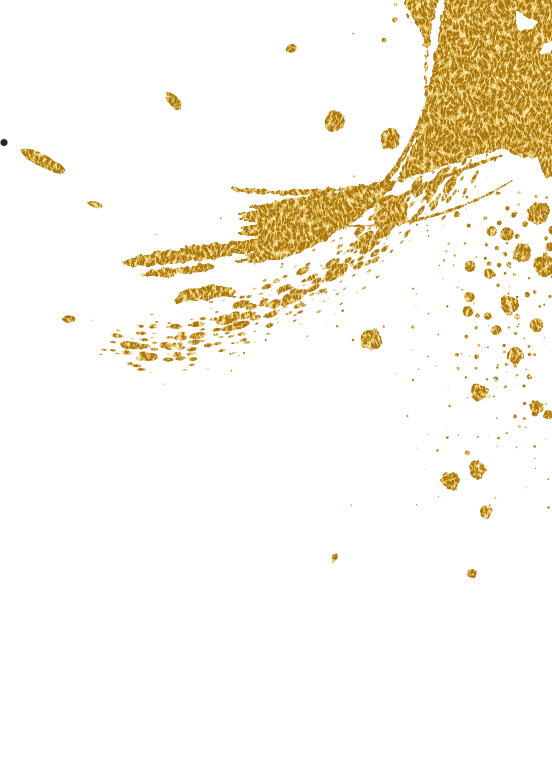
Reproduce this background procedurally as a Shadertoy shader.

```glsl
// Gold foil paint splash on white: a heavy mass sweeps into a wedge, fine
// strands and a curved spray. Shapes are distance functions, droplets are
// jittered cells, and the foil grain is stretched cellular noise.

const float WIDTH = 5.5;                  // canvas width in units, y down
const vec2 SWIRL_CENTER = vec2(1.6, .1);  // centre of the curved spray
const float SWIRL_RADIUS = 3.1;
const float ROUGHNESS = .045;             // raggedness of the edges
const vec2 GRAIN = vec2(28, 15);          // foil grain frequency
const vec3 PAPER = vec3(1);
const vec3 GOLD_DARK = vec3(.66, .46, .06);
const vec3 GOLD_MID = vec3(.86, .7, .29);
const vec3 GOLD_LIGHT = vec3(.97, .89, .64);
const vec3 INK = vec3(.16, .13, .1);

// Main blots: centre and radius
const vec3 BLOTS[16] = vec3[16](
    vec3(3.33, 1.21, .1), vec3(3.89, 1.39, .1), vec3(3.9, 2.1, .16),
    vec3(5.37, 2.12, .11), vec3(5.2, 2.52, .09), vec3(5.42, 2.65, .1),
    vec3(5.07, 3.04, .09), vec3(3.7, 3.38, .1), vec3(5.14, 3.54, .08),
    vec3(4.77, 3.91, .08), vec3(5.35, 4.06, .06), vec3(4.75, 4.68, .08),
    vec3(4.49, 4.79, .085), vec3(4.83, 5.1, .06), vec3(4.7, 5.72, .045),
    vec3(3.33, 5.56, .03));

vec3 hash3(vec2 p) {
    vec3 q = fract(p.xyx * vec3(.1031, .103, .0973));
    q += dot(q, q.yxz + 33.33);
    return fract((q.xxy + q.yzz) * q.zyx);
}

// Distance to the nearest jittered cell point
float cellular(vec2 p) {
    float d = 2.0;
    for (int k = 0; k < 9; k++) {
        vec2 cell = floor(p) + vec2(k % 3 - 1, k / 3 - 1);
        d = min(d, length(p - cell - hash3(cell).xy));
    }
    return d;
}

// Scattered droplets; a higher density gives more and larger ones
float droplets(vec2 p, vec2 size, float density, float seed) {
    vec2 g = p / size;
    float d = 1.0;
    for (int k = 0; k < 9; k++) {
        vec2 cell = floor(g) + vec2(k % 3 - 1, k / 3 - 1);
        vec3 h = hash3(cell + seed);
        float radius = .5 * (density - h.z);
        if (radius > .03)
            d = min(d, (length(g - cell - .2 - .6 * h.xy) - radius) * size.y);
    }
    return d;
}

// Tapered stroke from ends.xy to ends.zw, bowed sideways
float stroke(vec2 p, vec4 ends, float bow, float width) {
    vec2 span = ends.zw - ends.xy, dir = normalize(span), q = p - ends.xy;
    float len = length(span), along = dot(q, dir);
    float t = clamp(along / len, 0.0, 1.0), arch = 4.0 * t * (1.0 - t);
    float side = dot(q, vec2(-dir.y, dir.x)) - bow * arch;
    return length(vec2(side, along - t * len)) - width * (.25 + .75 * sqrt(arch));
}

float bump(float x, float width) {
    return exp(-x * x / (width * width));
}

// Heavy mass with splits on its left and small holes
float massShape(vec2 p) {
    float left = 4.02 + .22 * smoothstep(0.0, .5, p.y) - .3 * pow(max(p.y - .8, 0.0), 2.0);
    float bottom = 1.47 + .33 * max(5.0 - p.x, 0.0)
        + .09 * smoothstep(5.0, 5.2, p.x) + .2 * smoothstep(5.34, 5.44, p.x);
    float gaps = stroke(p, vec4(4.43, -.15, 4.26, .85), .02, .04);
    gaps = min(gaps, stroke(p, vec4(4.06, .1, 4.27, .6), 0.0, .03));
    gaps = min(gaps, stroke(p, vec4(5.15, .12, 5.36, .22), .08, .07));
    gaps = min(gaps, stroke(p, vec4(5.4, .52, 5.55, .42), 0.0, .05));
    return max(max(left - p.x, p.y - bottom), -gaps);
}

// Wedge with a frayed left end, and its long fingers
float wedgeShape(vec2 p) {
    float x = p.x - 2.4;
    float left = .05 + .07 * sin(p.y * 43.0) + .05 * sin(p.y * 91.0);
    float d = max(max(2.08 - .19 * x - p.y, p.y - 2.62 + .33 * x * x), left - x);
    d = min(d, stroke(p, vec4(1.25, 2.62, 2.75, 2.42), 0.0, .07));
    d = min(d, stroke(p, vec4(1.44, 2.74, 2.12, 2.66), 0.0, .04));
    d = min(d, stroke(p, vec4(1.75, 2.99, 2.32, 2.91), -.03, .065));
    return min(d, stroke(p, vec4(2.3, 1.88, 3.75, 1.85), .05, .022));
}

// Thin strands by the mass, and flung dashes on the left
float strandShape(vec2 p) {
    float d = stroke(p, vec4(4.2, 1.15, 3.35, 2.22), -.13, .025);
    d = min(d, stroke(p, vec4(5, 1.55, 3.75, 2.08), .03, .02));
    d = min(d, stroke(p, vec4(5.1, 1.8, 3.45, 2.25), -.13, .012));
    d = min(d, stroke(p, vec4(.22, 1.5, .64, 1.71), 0.0, .06));
    d = min(d, stroke(p, vec4(1.67, .93, 1.79, 1.08), 0.0, .05));
    d = min(d, stroke(p, vec4(.88, 2.02, 1.01, 2.06), 0.0, .03));
    d = min(d, stroke(p, vec4(2.86, .5, 2.95, .46), 0.0, .04));
    return min(d, stroke(p, vec4(.63, 3.18, .75, 3.18), 0.0, .035));
}

// Curved spray, round drops on the right and fine specks
float sprayShape(vec2 p) {
    vec2 c = p - SWIRL_CENTER;
    float a = atan(c.x, c.y), r = length(c);
    vec2 arc = vec2(a * SWIRL_RADIUS, r);
    r -= SWIRL_RADIUS + .25 - .25 * smoothstep(-.1, .4, a) + .3 * smoothstep(.85, 1.15, a);
    float reach = smoothstep(-.3, 0.0, a) * (1.0 - smoothstep(1.0, 1.3, a));
    float d = droplets(arc, vec2(.24, .1), 1.25 * reach * bump(r, .2), 3.0);
    d = min(d, droplets(arc, vec2(.12, .055), reach * bump(r - .03, .3), 17.0));
    float right = smoothstep(3.6, 5.1, p.x) * smoothstep(1.7, 2.1, p.y) * (1.0 - smoothstep(3.2, 6.0, p.y));
    d = min(d, droplets(p, vec2(.2), .68 * right, 29.0));
    d = min(d, droplets(p, vec2(.1), .55 * right, 41.0));
    float specks = .6 * bump(length(p - vec2(3.9, .25)), .35)
        + .17 * bump(p.y - 2.9, 2.2) * smoothstep(.2, 3.2, p.x);
    return min(d, droplets(p, vec2(.15), specks, 53.0));
}

void mainImage(out vec4 fragColor, in vec2 fragCoord) {
    float px = WIDTH / iResolution.x;
    vec2 p = vec2(fragCoord.x, iResolution.y - fragCoord.y) * px;
    // Join the parts with ragged edges
    float rough = ROUGHNESS * (cellular(p * 9.0) + .5 * cellular(p * 23.0) - .7);
    float d = min(massShape(p), wedgeShape(p)) + rough;
    d = min(d, min(strandShape(p) + .3 * rough, sprayShape(p) + .2 * rough));
    for (int i = 0; i < 16; i++)
        d = min(d, length(p - BLOTS[i].xy) - BLOTS[i].z + .9 * rough);
    // Crinkled foil, darker along the rim
    vec2 foil = GRAIN * (p + .02 * sin(p.yx * vec2(17, 23) + 2.0 * sin(p * 9.0)));
    float tone = .55 * cellular(foil) + .45 * cellular(foil * 2.1 + 7.0);
    tone -= .05 * smoothstep(-.04, 0.0, d);
    vec3 gold = mix(GOLD_DARK, GOLD_MID, smoothstep(.3, .5, tone));
    gold = mix(gold, GOLD_LIGHT, smoothstep(.48, .68, tone));
    vec3 color = mix(gold, PAPER, smoothstep(-.7 * px, .7 * px, d));
    float inkDot = length(p - vec2(.04, 1.42)) - .035;
    fragColor = vec4(mix(INK, color, smoothstep(-px, px, inkDot)), 1);
}
```
